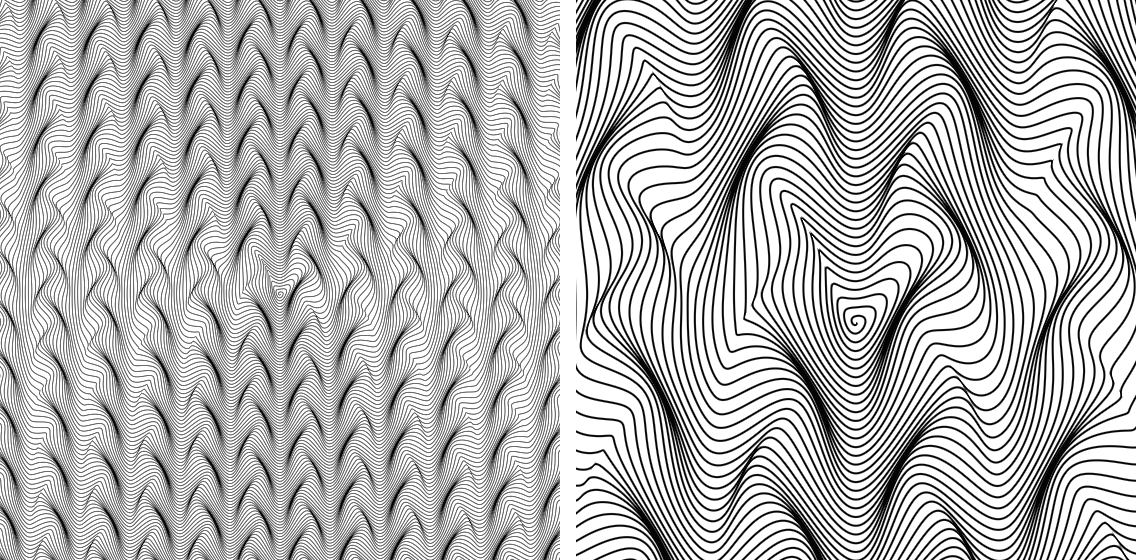
Left, the full canvas; right, a detail of the centre.
This pattern is drawn by a Shadertoy shader. Its source:

```glsl
// A fine black spiral on white, warped by tall waves whose flanks pinch into dark arcs.

#define CENTER vec2(0.5, 0.499)   // spiral origin before warping
#define WAVE_PERIOD 0.0912        // size of one repeat, about 11 across and down
#define RISE 1.68                 // steepness of the vertical waves
#define SWAY 0.36                 // sideways shear, strongest on the crests
#define LINE_SPACING 0.0052       // distance between spiral turns
#define LINE_WIDTH 0.0012
#define EDGE_SOFTNESS 1.15        // filter width in output samples
#define PAPER vec3(1.0)
#define INK vec3(0.015)

const float TAU = 6.2831853;
const float WAVE_NUMBER = TAU / WAVE_PERIOD;

// Displacement of a point of the unwarped plane
vec2 waveOffset(vec2 q) {
    vec2 c = cos(WAVE_NUMBER * q);
    return vec2(SWAY * c.y * (1.0 - c.x), -RISE * c.x) / WAVE_NUMBER;
}

// Jacobian of the warp, column by column
mat2 warpJacobian(vec2 q) {
    vec2 c = cos(WAVE_NUMBER * q);
    vec2 s = sin(WAVE_NUMBER * q);
    return mat2(1.0 + SWAY * c.y * s.x, RISE * s.x,
                -SWAY * s.y * (1.0 - c.x), 1.0);
}

// The vertical shift depends on x alone, so only x has to be searched
vec2 unwarpedAt(float x, vec2 p) {
    return vec2(x, p.y - waveOffset(vec2(x, 0.0)).y);
}

// Inverse warp: damped steps, then Newton refinement
vec2 unwarp(vec2 p) {
    vec2 q = unwarpedAt(p.x, p);
    for (int i = 0; i < 14; i++) {
        float error = q.x + waveOffset(q).x - p.x;
        float rate = i < 10 ? 0.9 : 1.0 / max(determinant(warpJacobian(q)), 0.1);
        q = unwarpedAt(q.x - error * rate, p);
    }
    return q;
}

// Share of a filter window covered by a stroke at the given signed distance
float strokeCoverage(float dist, float window) {
    float high = min(0.5 * window, dist + 0.5 * LINE_WIDTH);
    float low = max(-0.5 * window, dist - 0.5 * LINE_WIDTH);
    return max(high - low, 0.0) / window;
}

void mainImage(out vec4 fragColor, in vec2 fragCoord) {
    vec2 p = (fragCoord - 0.5 * iResolution.xy) / iResolution.y + 0.5 - CENTER;
    vec2 q = unwarp(p);

    // Spiral phase: one unit per turn
    float radius = max(length(q), 1e-5);
    float turn = radius / LINE_SPACING + atan(q.y, q.x) / TAU;

    // Phase gradient carried through the warp
    vec2 radial = q / radius;
    vec2 slope = radial / LINE_SPACING
               + vec2(-radial.y, radial.x) / (TAU * max(radius, 0.25 * LINE_SPACING));
    slope = slope * inverse(warpJacobian(q));

    // Nearest stroke and its neighbours, merging where they crowd
    float gap = 1.0 / max(length(slope), 1e-4);
    float nearest = (fract(turn + 0.5) - 0.5) * gap;
    float window = EDGE_SOFTNESS / iResolution.y;
    float ink = 0.0;
    for (int i = -3; i <= 3; i++) ink += strokeCoverage(nearest + float(i) * gap, window);

    fragColor = vec4(mix(PAPER, INK, min(ink, 1.0)), 1.0);
}
```
